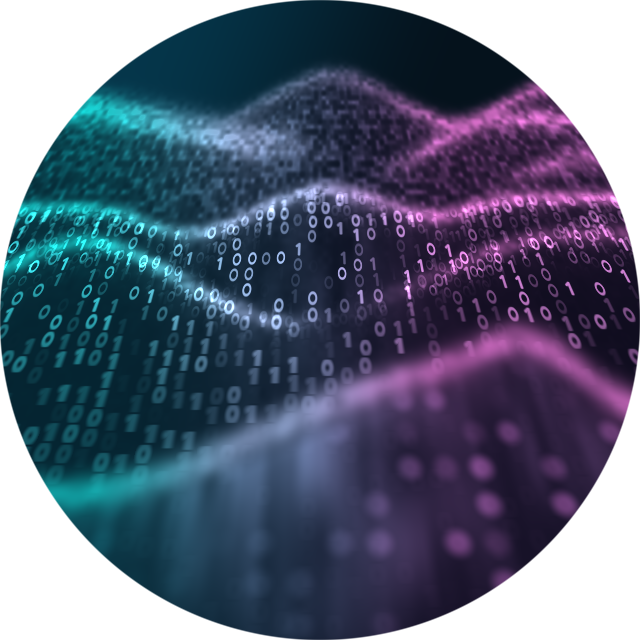
Reproduce this background procedurally as a Shadertoy shader.

```glsl
// Round view of glowing digit waves, teal to pink, over a dark sea with soft focus.

const vec3 PAPER = vec3(1.0);
const vec3 SKY_LEFT = vec3(0.02, 0.21, 0.29);
const vec3 SKY_RIGHT = vec3(0.02, 0.07, 0.11);
const vec3 TEAL = vec3(0.08, 0.77, 0.77);
const vec3 LILAC = vec3(0.62, 0.70, 0.88);
const vec3 PINK = vec3(0.86, 0.44, 0.80);
const vec3 DEEP_LEFT = vec3(0.02, 0.14, 0.19);
const vec3 DEEP_RIGHT = vec3(0.06, 0.05, 0.12);
const float RADIUS = 0.5;        // radius of the round window
const float HORIZON = 0.7;       // height at which the fan scale is one
const float FAN = 1.3;           // spread of the columns toward the viewer
const float DIGIT_CELL = 0.021;  // spacing of the digits
const float BOKEH_CELL = 0.036;  // spacing of the blurred foreground discs
const float FOCUS_Y = 0.58;      // height of the sharpest band

float hash(vec2 p) {
    vec3 a = fract(vec3(p.xyx) * 0.1031);
    a += dot(a, a.yzx + 33.33);
    return fract((a.x + a.y) * a.z);
}

float noise(vec2 p) {
    vec2 i = floor(p), f = fract(p);
    f = f * f * (3.0 - 2.0 * f);
    return mix(mix(hash(i), hash(i + vec2(1, 0)), f.x),
               mix(hash(i + vec2(0, 1)), hash(i + vec2(1, 1)), f.x), f.y);
}

float bump(float x, float center, float width) {
    float t = (x - center) / width;
    return exp(-t * t);
}

float segment(vec2 p, vec2 a, vec2 b) {
    vec2 d = b - a;
    return length(p - a - d * clamp(dot(p - a, d) / dot(d, d), 0.0, 1.0));
}

// One column grid of zeros and ones with random brightness
float digits(vec2 grid, float seed, float blur) {
    grid.y += 0.7 * hash(vec2(floor(grid.x), seed));
    vec2 id = floor(grid) + seed * 17.0;
    vec2 q = fract(grid) - 0.5;
    q.x -= 0.2 * (hash(id + 5.3) - 0.5);
    float zero = abs(length(q * vec2(1.5, 1.0)) - 0.33);
    float one = min(segment(q, vec2(0.04, -0.34), vec2(0.04, 0.34)),
                    segment(q, vec2(0.04, 0.34), vec2(-0.11, 0.22)));
    float d = hash(id + 9.1) < 0.5 ? zero : one;
    float inside = 1.0 - smoothstep(0.41, 0.5, max(abs(q.x), abs(q.y)));
    float ink = 1.0 - smoothstep(0.03, 0.13 + blur, d);
    return ink * inside * smoothstep(0.25, 0.95, hash(id)) / (1.0 + 2.0 * blur);
}

// Cover what lies behind a ridge, then light its crest and upper slope
void addRidge(inout vec3 col, float depth, float width, float slope,
              vec3 body, float opacity, vec3 tint, float light) {
    float cover = smoothstep(-width, width, depth);
    float crest = exp(-depth * depth / (width * width));
    float haze = 0.35 * cover * exp(-max(depth, 0.0) / slope);
    col = mix(col, body, cover * opacity);
    col = mix(col, tint, clamp(light * (crest + haze), 0.0, 1.0));
}

void mainImage(out vec4 fragColor, in vec2 fragCoord) {
    float size = min(iResolution.x, iResolution.y);
    vec2 p = (fragCoord - 0.5 * iResolution.xy) / size + 0.5;
    float x = p.x, y = p.y;

    // Perspective fan, with equal scale along both axes
    float scale = 1.0 + FAN * (HORIZON - min(y, 1.0));
    vec2 fan = vec2((x - 0.5) / scale, -log(scale) / FAN);
    float grain = 0.55 + 0.75 * noise(fan * 110.0);
    float speckle = noise(fan * vec2(140.0, 110.0));

    // Colours across the width
    vec3 tint = mix(TEAL, LILAC, smoothstep(0.12, 0.40, x));
    tint = mix(tint, PINK, smoothstep(0.43, 0.72, x));
    vec3 body = mix(DEEP_LEFT, DEEP_RIGHT, smoothstep(0.1, 0.75, x));
    vec3 col = mix(SKY_LEFT, SKY_RIGHT, smoothstep(0.2, 0.72, x + 0.4 * (0.9 - y)));

    // Far hills
    float hill = 0.795 + 0.088 * bump(x, 0.52, 0.13) + 0.07 * smoothstep(0.7, 0.86, x);
    float hillOn = smoothstep(0.28, 0.42, x);
    float hillLight = mix(0.42, 0.65, smoothstep(0.58, 0.7, x));
    addRidge(col, hill - y, 0.014, 0.07, body, 0.85 * hillOn, tint, hillLight * grain * hillOn);
    float leftHill = 0.878 - 0.22 * x + 0.015 * bump(x, 0.46, 0.05);
    float leftOn = 1.0 - smoothstep(0.36, 0.54, x);
    addRidge(col, leftHill - 0.012 - y, 0.025, 0.10, body, leftOn, tint, 0.85 * grain * leftOn);
    float rightHill = 0.735 + 0.08 * smoothstep(0.58, 0.78, x);
    float rightOn = smoothstep(0.57, 0.7, x);
    addRidge(col, rightHill - y, 0.016, 0.06, body, 0.8 * rightOn, tint, 0.65 * grain * rightOn);
    float nearRight = 0.70 + 0.06 * smoothstep(0.7, 0.95, x);
    float nearOn = smoothstep(0.72, 0.9, x);
    addRidge(col, nearRight - y, 0.018, 0.05, body, 0.5 * nearOn, tint, 0.5 * grain * nearOn);
    float farSlope = smoothstep(0.0, 0.04, max(hill * hillOn, leftHill * leftOn) - y);
    col += tint * farSlope * 0.32 * speckle * speckle;

    // Middle waves in focus
    float wave = 0.675 + 0.02 * x - 0.045 * bump(x, 0.30, 0.10)
               + 0.02 * bump(x, 0.50, 0.08) - 0.025 * bump(x, 0.68, 0.07);
    addRidge(col, wave - y, 0.013, 0.03, body, 0.92, tint, 0.65 * grain);
    float fold = 0.48 + 0.143 * bump(x, 0.13, 0.21) + 0.155 * smoothstep(0.4, 0.9, x);
    float foldOn = 1.0 - 0.9 * bump(x, 0.53, 0.13);
    float foldLight = mix(0.70, 0.38, smoothstep(0.4, 0.65, x));
    addRidge(col, fold - y, 0.014, 0.035, body, 0.6 * foldOn, tint, foldLight * grain * foldOn);

    // Digits: an open layer, then denser ones along the crests
    float focus = bump(y, FOCUS_Y, 0.14);
    float blur = 0.28 * (1.0 - focus);
    float crests = bump(y, wave - 0.008, 0.025) + foldOn * bump(y, fold - 0.008, 0.025);
    float ink = 0.0;
    for (int i = 0; i < 3; i++) {
        float layer = float(i);
        float weight = i == 0 ? 1.0 : 0.75 * min(crests, 1.0);
        vec2 grid = fan / DIGIT_CELL * (1.0 + 0.12 * layer) + layer * 0.37;
        ink += weight * digits(grid, layer + 1.0, blur);
    }
    float onWave = smoothstep(-0.012, 0.01, wave - y);
    col += mix(tint, vec3(0.9), 0.2) * ink * onWave * mix(0.4, 0.85, focus);
    col += tint * 0.12 * onWave * noise(fan * vec2(48.0, 14.0)) * bump(x, 0.52, 0.2);

    // Blurred front wave with streaks and discs
    float front = 0.23 + 0.19 * smoothstep(0.1, 0.72, x)
                + 0.05 * bump(x, 0.81, 0.09) - 0.07 * smoothstep(0.85, 1.05, x);
    float frontLight = 0.50 + 0.25 * noise(fan * 55.0);
    addRidge(col, front - y, 0.027, 0.055, body * 1.1, 0.94, tint, frontLight);
    float under = smoothstep(0.0, 0.06, front - y);
    float streak = noise(fan * vec2(65.0, 9.0)) * noise(fan * vec2(22.0, 12.0) + 7.0);
    float hazeX = 0.35 + 0.65 * bump(x, 0.48, 0.22);
    col += mix(tint, LILAC, 0.3) * under * hazeX * (0.08 + 0.55 * streak) * smoothstep(-0.15, 0.3, y);
    vec2 cell = fan / BOKEH_CELL;
    float disc = 1.0 - smoothstep(0.1, 0.5, length(fract(cell) - 0.5));
    float discLight = smoothstep(0.45, 1.0, hash(floor(cell) + 41.0));
    col += tint * under * disc * discLight * mix(0.08, 0.38, smoothstep(0.45, 0.75, x));

    // Round window
    float edge = 1.0 / size;
    float outside = smoothstep(-edge, edge, length(p - 0.5) - RADIUS);
    fragColor = vec4(mix(clamp(col, 0.0, 1.0), PAPER, outside), 1.0);
}
```
